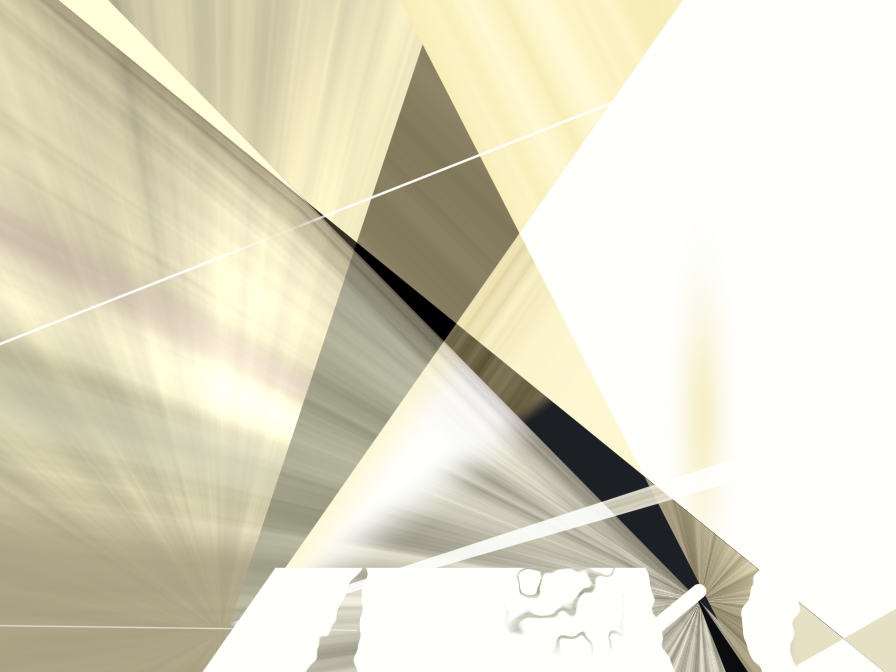
A Shadertoy shader for this background:

```glsl
const vec3 WHITE = vec3(1, 1, .99);
const vec3 CREAM = vec3(1, .97, .82);
const vec3 PALE = vec3(.9, .88, .77);
const vec3 SAND = vec3(.81, .78, .65);
const vec3 OLIVE = vec3(.53, .49, .38);
const vec3 SAGE = vec3(.65, .65, .56);
const vec3 MAUVE = vec3(.72, .64, .62);
const vec3 INK = vec3(.11, .12, .14);

float hash(vec2 p) {
  vec3 q = fract(p.xyx * vec3(.1031, .103, .0973));
  q += dot(q, q.yzx + 33.33);
  return fract((q.x + q.y) * q.z);
}

float noise(vec2 p) {
  vec2 i = floor(p), f = fract(p);
  f = f * f * (3. - 2. * f);
  return mix(mix(hash(i), hash(i + vec2(1, 0)), f.x),
             mix(hash(i + vec2(0, 1)), hash(i + 1.), f.x), f.y);
}

// Layered noise, stretched along the second axis
float streaks(vec2 p) {
  float sum = 0., gain = .5;
  for (int i = 0; i < 4; i++) {
    sum += gain * noise(p);
    p = p * vec2(2.3, 1.2) + 17.;
    gain *= .55;
  }
  return sum;
}

// Signed distance to a line, positive on the left from a to b
float line(vec2 p, vec2 a, vec2 b) {
  vec2 d = normalize(b - a);
  return dot(p - a, vec2(-d.y, d.x));
}

float segment(vec2 p, vec2 a, vec2 b) {
  vec2 d = b - a;
  return length(p - a - d * clamp(dot(p - a, d) / dot(d, d), 0., 1.));
}

float fill(float d, float soft) { return smoothstep(-soft, soft, d); }

float bump(float x, float center, float width) {
  float t = (x - center) / width;
  return exp(-t * t);
}

vec3 upperPanels(vec2 p, float rays, float c, float d, float e, float soft) {
  vec3 lit = SAND + .42 * (rays - .45) * vec3(1, .95, .75);
  lit += .13 * bump(e, -.06, .08) * vec3(1, 1, .8);
  vec3 shade = OLIVE + .12 * (streaks(vec2((p.x + p.y) * 12., p.y)) - .5);
  vec3 col = mix(lit, shade, fill(e, soft));
  vec3 gold = CREAM - vec3(.05, .07, .18) * (streaks(vec2(d * 22., p.y)) - .3);
  col = mix(col, gold, fill(d, soft));
  float grain = streaks(vec2(c * 75., p.y)) * exp(-abs(c - .025) * 22.);
  col = mix(col, CREAM - grain * vec3(.18, .22, .3), fill(c, soft));
  vec3 glow = WHITE - vec3(.03, .06, .2) * bump(p.x, 1.045, .03) * bump(p.y, .38, .16);
  return mix(col, glow, fill(min(c, d), soft));
}

vec3 lowerPanels(vec2 p, float angle, float fan, float rays, float c, float e, float g, float soft) {
  // Left sheet with bands by angle
  vec3 lit = SAND + .3 * (fan - .45) + .2 * (rays - .45) * vec3(1, 1, .7);
  lit = mix(lit, MAUVE, .5 * bump(angle, .49, .035));
  lit = mix(lit, SAGE + .08, .6 * bump(angle, .29, .06));
  lit = mix(lit, OLIVE + .1, .75 * (1. - smoothstep(.06, .19, angle)));
  lit += .15 * bump(angle, .42, .05);
  lit += .18 * bump(p.x, .37, .14) * bump(p.y, .52, .24);
  vec3 col = mix(lit, SAGE + .3 * (fan - .45), fill(e, soft));
  // Bright triangle fading into grey streaks
  vec3 grey = vec3(.74, .73, .66) + .55 * (fan - .45);
  vec3 blaze = mix(WHITE, grey, smoothstep(-.03, .055, g));
  blaze = mix(blaze, CREAM, .8 * bump(c, 0., .035));
  return mix(col, blaze, fill(c, soft));
}

// Ragged pieces along the bottom
float debris(vec2 p, float c, float soft) {
  vec2 q = p + .014 * (vec2(noise(p * 55.), noise(p * 55. + 9.)) - .5);
  float slab = min(min(.155 - p.y, c + .012), -line(q, vec2(.957, .155), vec2(1, 0)));
  float gap = min(line(q, vec2(.537, .155), vec2(.455, 0)), -line(q, vec2(.542, .155), vec2(.53, 0)));
  float crack = .05 - abs(noise(q * vec2(38, 30)) - .5);
  crack = fill(crack, .03) * fill(.075 - abs(p.x - .84), .02) * fill(p.y - .04, .02);
  float shard = .033 - abs(q.x - 1.152 + .03 * (noise(q * 25.) - .5));
  return max(fill(min(slab, -gap), soft) * (1. - crack), fill(min(shard, .155 - q.y), soft));
}

void mainImage(out vec4 fragColor, in vec2 fragCoord) {
  vec2 p = fragCoord / iResolution.xy * vec2(4. / 3., 1);
  float soft = .8 / iResolution.y;

  // Crossing edges
  float a = line(p, vec2(.087, 1), vec2(1.25, .054));
  float b = line(p, vec2(.161, 1), vec2(1.024, .123));
  float c = line(p, vec2(1.016, 1), vec2(.316, 0));
  float d = line(p, vec2(.595, 1), vec2(1.108, 0));
  float e = line(p, vec2(.651, 1), vec2(.318, 0));
  float f = line(p, vec2(1.333, .094), vec2(1.172, .002));
  float g = line(p, vec2(.868, .444), vec2(.469, .155));

  // Two fans of streaks
  vec2 hub = vec2(1.042, .106) - p, foot = p - vec2(.33, .059);
  float angle = atan(-hub.y, hub.x);
  float fan = streaks(vec2(angle * 15. + 40., length(hub) * 2.));
  float rays = streaks(vec2(atan(foot.x, foot.y) * 13. + 60., length(foot) * 2.));

  vec3 lower = lowerPanels(p, angle, fan, rays, c, e, g, soft);
  float depth = max(-max(a, b), 0.);
  float seam = streaks(vec2(depth * 80., p.x)) * exp(-depth * 32.);
  lower *= 1. - seam * vec3(.62, .68, .7) * (1. - .5 * fill(c, soft));
  vec3 col = mix(lower, upperPanels(p, rays, c, d, e, soft), fill(min(a, b), soft));

  // Double wedge, bright then dark
  vec3 brown = OLIVE - .09 + .25 * (streaks(vec2(c * 60., p.y)) - .5);
  vec3 band = mix(OLIVE * .38, vec3(0), fill(e, soft));
  band = mix(band, mix(brown, INK, fill(g, .015)), fill(c, soft));
  float dark = fill(min(-a, b), soft);
  col = mix(col, CREAM + .03, fill(min(a, -b), soft));
  col = mix(col, band, dark);

  // Lower right corner
  vec3 corner = mix(OLIVE + .08, CREAM - .08, .7 * smoothstep(0., .12, d)) + .3 * (fan - .45);
  corner = mix(corner, PALE, smoothstep(1.15, 1.19, p.x));
  corner = mix(corner, WHITE, fill(min(f, p.x - 1.13), soft));
  col = mix(col, corner, fill(min(-a, d), soft));
  col = mix(col, PALE, fill(min(a, f), soft));
  vec2 tip = vec2(1.035, .115);
  float spike = min(line(p, tip, vec2(1.08, 0)), -line(p, tip, vec2(1.113, 0)));
  col = mix(col, INK * .4, fill(spike, soft));

  // Debris and narrow beams
  col = mix(col, WHITE, debris(p, c, soft));
  col = mix(col, WHITE, fill(.011 - segment(p, vec2(1.04, .12), vec2(.965, .058)), soft));
  float beam = line(p, vec2(.347, .071), vec2(1.111, .306));
  float width = .003 + .018 * clamp(p.x - .347, 0., .8);
  vec3 beamColor = mix(WHITE, SAND, dark * streaks(vec2(beam * 180., 1)));
  col = mix(col, beamColor, .9 * fill(width - abs(beam), soft) * fill(1.12 - p.x, .02) * fill(p.x - .35, .01));
  float thread = segment(p, vec2(0, .488), vec2(.911, .847));
  col = mix(col, WHITE, (1. - .85 * bump(p.x, .42, .06)) * fill(.0018 - thread, soft));
  thread = segment(p, vec2(0, .069), vec2(.53, .062));
  col = mix(col, WHITE, .6 * fill(.001 - thread, soft));

  fragColor = vec4(clamp(col, 0., 1.), 1);
}
```
